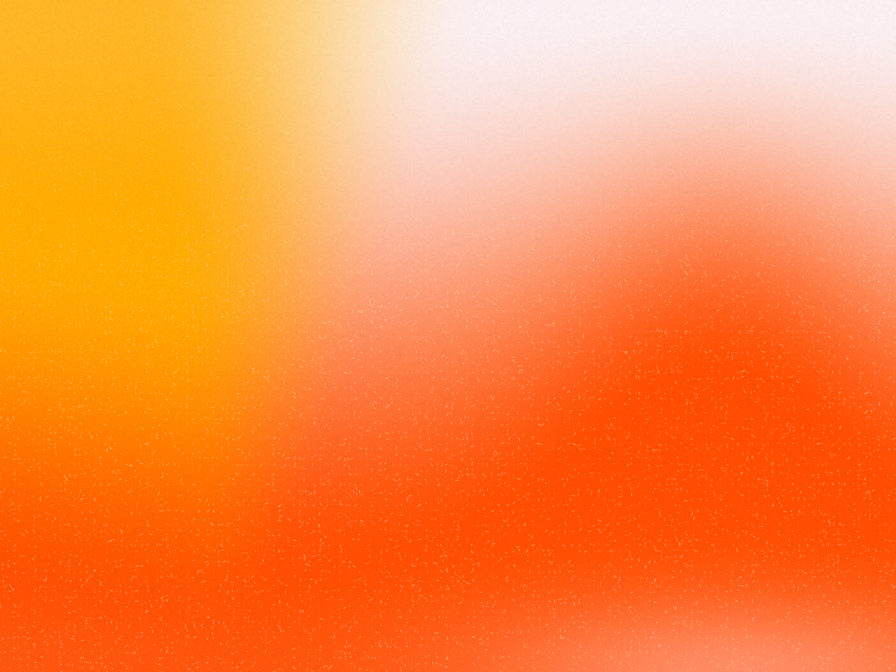
Give the GLSL for this background, as a Shadertoy shader.

```glsl
vec3 hash3(vec2 cell) {
    vec3 p = fract(cell.xyx * vec3(0.1031, 0.1030, 0.0973));
    p += dot(p, p.yxz + 33.33);
    return fract((p.xxy + p.yzz) * p.zyx);
}

float bell(float d) {
    return exp(-d * d);
}

float segmentDistance(vec2 p, vec2 halfStroke) {
    float t = clamp(dot(p, halfStroke) / dot(halfStroke, halfStroke), -1.0, 1.0);
    return length(p - halfStroke * t);
}

// Short, randomly turned strokes, one candidate per grid cell
float flecks(vec2 p, float cells, float density) {
    vec2 cell = floor(p * cells);
    vec3 shape = hash3(cell + cells);
    vec3 place = hash3(cell + cells * 3.0 + 17.0);
    vec2 center = (cell + 0.25 + 0.5 * place.xy) / cells;
    float angle = 6.2832 * shape.y;
    vec2 halfStroke = vec2(cos(angle), sin(angle)) * mix(0.0003, 0.0022, shape.z * shape.z);
    float blur = 0.7 / iResolution.y;
    float ink = 1.0 - smoothstep(0.0008 - blur, 0.0008 + blur, segmentDistance(p - center, halfStroke));
    return ink * step(shape.x, density) * mix(0.3, 1.0, place.z);
}

void mainImage(out vec4 fragColor, in vec2 fragCoord) {
    vec2 uv = fragCoord / iResolution.xy;
    vec2 p = fragCoord / iResolution.y;

    vec3 red = vec3(1.0, 0.30, 0.0);
    vec3 amber = vec3(1.0, 0.67, 0.0);
    vec3 blush = vec3(0.98, 0.94, 0.95);

    // Pale sky sinking into a red mound on the right
    float mound = 0.12 + 0.30 * bell((uv.x - 0.8) / 0.22);
    vec3 color = mix(red, blush, smoothstep(mound, 1.0, uv.y));

    // Amber column on the left, fading to red below
    vec3 column = mix(red, amber, smoothstep(0.1, 0.65, uv.y + 0.2 * uv.x));
    column = mix(column, blush, 0.16 * smoothstep(0.65, 1.0, uv.y));
    float columnFade = smoothstep(0.24 - 0.1 * uv.y, 0.28 + 0.28 * uv.y, uv.x);
    color = mix(column, color, columnFade);

    // Pink glow along the lower edge
    float glow = 0.40 * bell((uv.x - 0.83) / 0.3) + 0.06 * bell(uv.x / 0.4);
    color = mix(color, vec3(1.0, 0.92, 0.98), glow * bell(uv.y / 0.11));

    // Scattered flecks and fine grain
    float specks = 0.0;
    for (int i = 0; i < 3; i++) {
        specks += flecks(p + float(i) * 0.37, 70.0 + 31.0 * float(i), 0.28);
    }
    float strength = mix(0.38, 0.15, smoothstep(0.5, 1.0, uv.y));
    color = mix(color, vec3(1.0, 0.88, 0.72), strength * min(specks, 1.0));
    color += 0.016 * (hash3(floor(p * 384.0)).x - 0.5);

    fragColor = vec4(clamp(color, 0.0, 1.0), 1.0);
}
```
